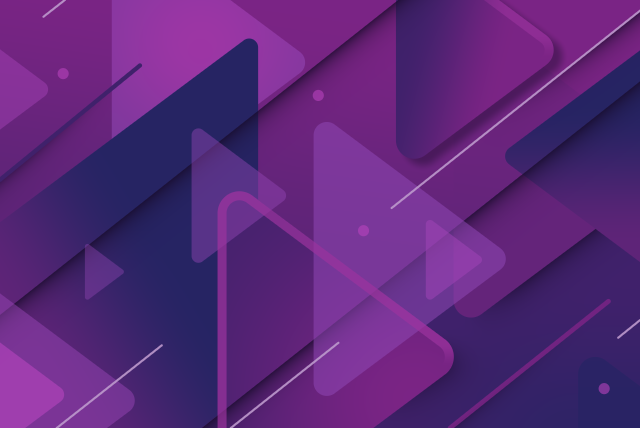
This background is drawn by a WebGL 2 fragment shader. Its source:

```glsl
#version 300 es
precision highp float;
// Diagonal purple paper bands with rounded triangles, thin strokes, dots and soft shadows.
uniform vec2 u_resolution;
out vec4 fragColor;

// Canvas is 150 x 100 units, origin at lower left.
const vec2 CANVAS = vec2(150.0, 100.0);
const float REACH = 1.344; // triangle length per half height
const float STROKE = 2.1;
const vec2 SEAM_NORMAL = vec2(-0.619, 0.785);
const vec2 UPPER_SEAM = vec2(0.0, 26.4);
const vec2 LOWER_SEAM = vec2(47.3, 0.0);
const vec2 BLUE_LINE = vec2(0.0, 58.0);
const vec2 PINK_LINE = vec2(105.5, 0.0);

const vec3 MAGENTA = vec3(0.48, 0.14, 0.52);
const vec3 PLUM = vec3(0.37, 0.14, 0.47);
const vec3 INDIGO = vec3(0.25, 0.13, 0.42);
const vec3 NAVY = vec3(0.15, 0.14, 0.39);
const vec3 VIOLET = vec3(0.52, 0.28, 0.70);
const vec3 ORCHID = vec3(0.72, 0.26, 0.74);
const vec3 PINK = vec3(0.61, 0.20, 0.62);
const vec3 LILAC = vec3(0.74, 0.60, 0.80);
const vec3 SHADOW = vec3(0.09, 0.04, 0.16);

// Rounded triangles: corner-centre x, middle y, half height, corner radius.
const vec4 TALL = vec4(29.3, 85.4, 29.1, 3.1);
const vec4 OUTLINED = vec4(56.1, 16.6, 33.6, 5.1);
const vec4 RAISED = vec4(97.1, 88.3, 21.1, 4.3);
const vec4 FAINT = vec4(110.4, 60.9, 31.0, 4.1);
const vec4 CORNER = vec4(139.5, -9.4, 22.0, 4.0);
const vec4 BLUE_LEFT = vec4(58.4, 30.3, 58.6, 2.1);
const vec4 BLUE_RIGHT = vec4(173.2, 63.5, 39.0, 2.4);
const vec4 GLASS[7] = vec4[7](
  vec4(76.6, 39.5, 28.9, 3.1), vec4(-11.7, 79.1, 15.6, 2.0),
  vec4(46.5, 54.3, 14.1, 1.6), vec4(20.5, 36.5, 5.9, 0.6),
  vec4(100.8, 39.3, 8.3, 1.0), vec4(-19.5, 6.4, 35.7, 3.1), vec4(-11.7, 7.8, 18.4, 2.0));
const vec2 GLASS_TINT[7] = vec2[7]( // orchid share, opacity
  vec2(0.2, 0.55), vec2(0.7, 0.45), vec2(0.3, 0.45), vec2(0.3, 0.4),
  vec2(0.6, 0.5), vec2(0.4, 0.48), vec2(0.9, 0.65));
const vec4 LINES[5] = vec4[5](
  vec4(10.2, 96.1, 15.2, 100.0), vec4(91.8, 51.4, 150.0, 97.5), vec4(13.3, 0.0, 37.9, 19.3),
  vec4(54.1, 0.0, 79.3, 19.9), vec4(144.9, 21.1, 150.0, 25.2));
const vec2 DOTS[4] = vec2[4](vec2(14.8, 82.8), vec2(74.6, 77.7), vec2(85.2, 46.1), vec2(141.6, 9.2));

float segment(vec2 p, vec2 a, vec2 b) {
  vec2 ab = b - a;
  return length(p - a - ab * clamp(dot(p - a, ab) / dot(ab, ab), 0.0, 1.0));
}

// Signed distance to a rounded triangle pointing right (1) or left (-1).
float roundTri(vec2 p, vec4 t, float side) {
  vec2 q = vec2((p.x - t.x) * side, abs(p.y - t.y));
  vec2 top = vec2(0.0, t.z);
  float edge = min(segment(q, vec2(t.z * REACH, 0.0), top), segment(q, vec2(0.0), top));
  bool inside = q.x > 0.0 && dot(q - top, vec2(1.0, REACH)) < 0.0;
  return (inside ? -edge : edge) - t.w;
}

float cover(float d) { return clamp(0.5 - d * u_resolution.y / CANVAS.y, 0.0, 1.0); }
float glow(vec2 p, vec2 c, float size) { vec2 q = (p - c) / size; return exp(-dot(q, q)); }
float above(vec2 p, vec2 origin) { return dot(p - origin, SEAM_NORMAL); }

// Soft shade on the lower side of a diagonal edge.
float shade(vec2 p, vec2 origin, float width) {
  float d = above(p, origin);
  return cover(d) * exp(min(d, 0.0) / width);
}

void main() {
  vec2 p = gl_FragCoord.xy / u_resolution * CANVAS;
  float upper = above(p, UPPER_SEAM), lower = above(p, LOWER_SEAM);
  // Base bands
  vec3 band = mix(PLUM, MAGENTA, smoothstep(50.0, 110.0, p.y + 0.15 * p.x));
  vec3 deep = mix(NAVY, INDIGO, 1.0 - 0.7 * smoothstep(-35.0, 5.0, -p.y) * smoothstep(90.0, 135.0, p.x));
  vec3 col = mix(band, mix(PLUM, deep, smoothstep(-10.0, 40.0, p.x)), cover(lower));
  // Faint triangle with a shadow along its lower edge
  float faint = roundTri(p, FAINT, 1.0);
  col = mix(col, SHADOW, 0.6 * exp(-max(faint, 0.0) / 2.5) * cover(lower) * smoothstep(108.0, 125.0, p.x));
  col = mix(col, mix(PLUM, MAGENTA, 0.2), cover(faint) * mix(0.35, 1.0, cover(lower)));
  // Raised triangle at the top
  float raised = roundTri(p, RAISED, 1.0);
  float drop = roundTri(p - vec2(2.0, -1.5), RAISED, 1.0);
  col = mix(col, SHADOW, 0.4 * (1.0 - smoothstep(-1.5, 1.5, drop)));
  col = mix(col, mix(INDIGO, MAGENTA, smoothstep(92.0, 118.0, p.x - 0.25 * (p.y - 80.0))), cover(raised));
  float rim = cover(abs(raised + 0.5 * STROKE) - 0.5 * STROKE) * smoothstep(86.0, 92.0, p.y);
  col = mix(col, PINK, 0.6 * rim * smoothstep(105.0, 120.0, p.x));
  // Tall violet triangle and the blue sheets
  vec3 tallColor = mix(VIOLET, ORCHID, glow(p, vec2(47.0, 88.0), 22.0));
  col = mix(col, tallColor, 0.58 * cover(roundTri(p, TALL, 1.0)) * cover(-upper));
  float blueFade = smoothstep(-8.0, 39.0, p.x + 0.6 * (p.y - 41.4));
  col = mix(col, mix(PLUM, NAVY, blueFade), cover(roundTri(p, BLUE_LEFT, -1.0)) * cover(-lower));
  col = mix(col, mix(PLUM, NAVY, smoothstep(42.0, 76.0, p.y)), cover(roundTri(p, BLUE_RIGHT, -1.0)));
  col = mix(col, NAVY, 0.75 * cover(roundTri(p, CORNER, 1.0)));
  // Outlined triangle body
  float body = roundTri(p, OUTLINED, 1.0);
  float halo = exp(-max(body, 0.0) / 3.0) * smoothstep(85.0, 105.0, p.x) * smoothstep(-24.0, -12.0, -p.y);
  col = mix(col, SHADOW, 0.4 * halo);
  col = mix(col, mix(INDIGO, MAGENTA, glow(p, vec2(97.0, 7.0), 40.0)), cover(body));
  // Seam and ridge shadows
  col = mix(col, SHADOW, 0.75 * max(shade(p, UPPER_SEAM, 2.4), shade(p, LOWER_SEAM, 2.4)));
  col = mix(col, SHADOW, 0.7 * shade(p, LINES[1].xy, 2.2) * smoothstep(110.0, 150.0, p.x));
  col = mix(col, SHADOW, 0.6 * shade(p, BLUE_LINE, 1.8) * smoothstep(-30.0, 0.0, -p.x));
  col = mix(col, SHADOW, 0.5 * shade(p, PINK_LINE, 1.8) * smoothstep(-140.0, -105.0, -p.x));
  // Translucent triangles and the outline
  for (int i = 0; i < 7; i++)
    col = mix(col, mix(VIOLET, ORCHID, GLASS_TINT[i].x), GLASS_TINT[i].y * cover(roundTri(p, GLASS[i], 1.0)));
  float outline = cover(abs(body + 0.5 * STROKE) - 0.5 * STROKE);
  col = mix(col, PINK, 0.7 * outline * max(smoothstep(14.0, 20.0, p.y), step(p.x, 60.0)));
  // Strokes and dots
  col = mix(col, INDIGO, cover(segment(p, BLUE_LINE, vec2(32.8, 84.7)) - 0.5));
  col = mix(col, MAGENTA, 0.85 * cover(segment(p, PINK_LINE, vec2(142.6, 29.6)) - 0.55));
  for (int i = 0; i < 5; i++)
    col = mix(col, LILAC, 0.9 * cover(segment(p, LINES[i].xy, LINES[i].zw) - 0.25));
  for (int i = 0; i < 4; i++) col = mix(col, ORCHID, 0.6 * cover(length(p - DOTS[i]) - 1.3));
  fragColor = vec4(col, 1.0);
}
```
